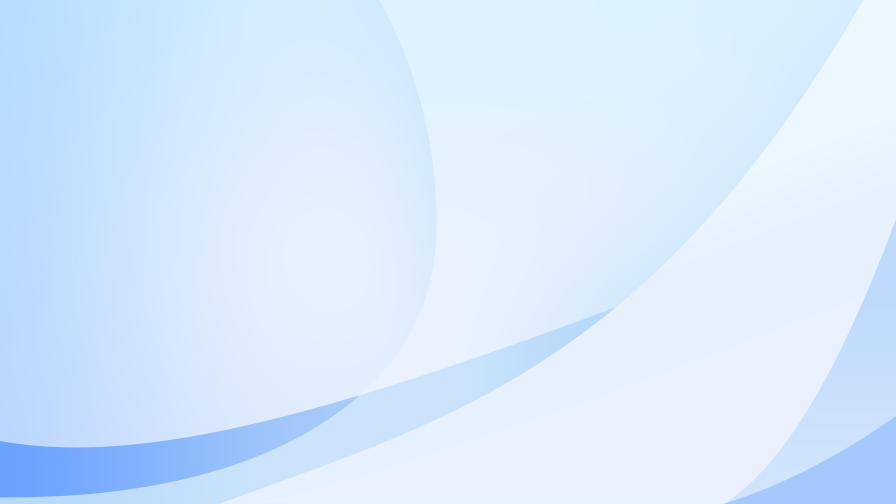
This background is drawn by a WebGL 1 fragment shader. Its source:

```glsl
precision highp float;
// Pale blue abstract background of large overlapping curved sheets.
// Each sheet is bounded by a smooth formula curve, filled with soft
// gradients, and composited back to front with antialiased edges.

uniform vec2 u_resolution;

const float ASPECT = 16.0 / 9.0;

// Curves, in units of the canvas height
const vec4 SWEEP = vec4(-0.2089, 0.6525, -0.5398, 0.3333); // cubic, low order first
const vec2 LOBE_CENTER = vec2(0.0, 0.56);
const vec3 LOBE_TOP = vec3(0.866, 0.889, 2.0);      // radii and exponent
const vec3 LOBE_BOTTOM = vec3(0.866, 0.547, 2.25);
const float CORNER_START = 1.435;
const vec2 CORNER_OUTER = vec2(0.6075, 3.04);       // linear, quadratic
const vec2 CORNER_INNER = vec2(0.315, 0.565);
const vec2 GLOW_CENTER = vec2(0.68, 0.48);
const float GLOW_RADIUS = 0.36;

// Colours
const vec3 WHITE_BLUE = vec3(0.93, 0.97, 1.0);
const vec3 MIST = vec3(0.90, 0.945, 0.99);
const vec3 PEARL = vec3(0.915, 0.945, 0.995);
const vec3 AQUA = vec3(0.87, 0.95, 1.0);
const vec3 SKY = vec3(0.80, 0.905, 0.99);
const vec3 LOBE_LEFT_LOW = vec3(0.72, 0.83, 1.0);
const vec3 LOBE_LEFT_HIGH = vec3(0.70, 0.86, 1.0);
const vec3 LOBE_RIGHT_LOW = vec3(0.86, 0.905, 0.99);
const vec3 LOBE_RIGHT_HIGH = vec3(0.83, 0.93, 1.0);
const vec3 RIBBON_LIGHT = vec3(0.80, 0.895, 0.985);
const vec3 RIBBON_SHADE = vec3(0.72, 0.85, 0.98);
const vec3 DEEP_BLUE = vec3(0.41, 0.625, 1.0);
const vec3 SOFT_BLUE = vec3(0.66, 0.80, 0.975);
const vec3 CORNER_PALE = vec3(0.82, 0.895, 0.99);
const vec3 CORNER_BLUE = vec3(0.75, 0.855, 0.99);
const vec3 CORNER_DEEP = vec3(0.65, 0.79, 0.99);

float coverage(float d) {
  return clamp(0.5 + d * u_resolution.y, 0.0, 1.0);
}

// Approximate distance above a curve of given height and slope
float above(float y, float height, float slope) {
  return (y - height) / sqrt(1.0 + slope * slope);
}

// Cubic arc rising to the upper right
float sweepDistance(vec2 p) {
  float x = p.x;
  float height = SWEEP.x + x * (SWEEP.y + x * (SWEEP.z + x * SWEEP.w));
  float slope = SWEEP.y + x * (2.0 * SWEEP.z + 3.0 * x * SWEEP.w);
  return above(p.y, height, slope);
}

// Shallow dip at the left that settles into a straight rise
float ribbonDistance(vec2 p) {
  float decay = exp(-p.x / 0.405);
  float height = 0.125 + 0.4 * p.x - 0.235 * (1.0 - decay);
  return above(p.y, height, 0.4 - 0.58 * decay);
}

// Superellipse with separate upper and lower halves, positive inside
float lobeDistance(vec2 p) {
  vec2 q = p - LOBE_CENTER;
  vec3 shape = q.y > 0.0 ? LOBE_TOP : LOBE_BOTTOM;
  vec2 r = max(abs(q) / shape.xy, vec2(0.0001));
  vec2 powers = pow(r, vec2(shape.z));
  vec2 gradient = shape.z * powers / (r * shape.xy);
  return (1.0 - powers.x - powers.y) / max(length(gradient), 0.01);
}

// Parabola from the bottom edge into the right corner
float cornerDistance(vec2 p, vec2 curve) {
  float t = max(p.x - CORNER_START, 0.0);
  return -above(p.y, t * (curve.x + curve.y * t), curve.x + 2.0 * curve.y * t);
}

vec3 lobeColor(vec2 p, float inside) {
  vec3 left = mix(LOBE_LEFT_LOW, LOBE_LEFT_HIGH, p.y);
  vec3 right = mix(LOBE_RIGHT_LOW, LOBE_RIGHT_HIGH, p.y);
  vec3 color = mix(left, right, smoothstep(-0.15, 0.65, p.x));
  vec2 g = (p - GLOW_CENTER) / GLOW_RADIUS;
  color = mix(color, PEARL, 0.9 * exp(-dot(g, g)));
  float rim = exp(-max(inside, 0.0) / 0.07) * smoothstep(0.2, 0.65, p.y);
  return mix(color, SKY, 0.65 * rim);
}

void main() {
  vec2 p = gl_FragCoord.xy / u_resolution * vec2(ASPECT, 1.0);
  float sweep = sweepDistance(p);
  float ribbon = ribbonDistance(p);
  float lobe = lobeDistance(p);
  float below = coverage(-ribbon);

  // Palest sheet, with a faint crease along the ribbon curve
  vec3 upper = mix(MIST, WHITE_BLUE, smoothstep(0.0, 0.2, ribbon));
  vec3 lower = mix(MIST, PEARL, smoothstep(0.0, 0.3, -ribbon));
  vec3 color = mix(upper, lower, below);

  // Middle sheet, shaded toward its curved lower edge
  vec3 middle = mix(PEARL, AQUA, smoothstep(0.45, 1.0, p.y));
  float shade = exp(-max(sweep, 0.0) / 0.16) * smoothstep(0.85, 1.25, p.x);
  middle = mix(middle, SKY, shade * (1.0 - 0.5 * p.y));
  float ribbonShade = max(smoothstep(0.85, 1.2, p.x), 1.0 - smoothstep(0.0, 0.65, p.x));
  vec3 ribbonColor = mix(RIBBON_LIGHT, RIBBON_SHADE, ribbonShade);
  color = mix(color, mix(middle, ribbonColor, below), coverage(sweep));

  // Left lobe, turning deep blue below the ribbon curve
  vec3 deep = mix(DEEP_BLUE, SOFT_BLUE, smoothstep(-0.1, 0.75, p.x));
  color = mix(color, mix(lobeColor(p, lobe), deep, below), coverage(lobe));

  // Two nested corner sheets
  vec3 corner = mix(CORNER_PALE, CORNER_BLUE, smoothstep(0.0, 0.45, p.y));
  color = mix(color, corner, coverage(cornerDistance(p, CORNER_OUTER)));
  color = mix(color, CORNER_DEEP, coverage(cornerDistance(p, CORNER_INNER)));

  gl_FragColor = vec4(color, 1.0);
}
```
